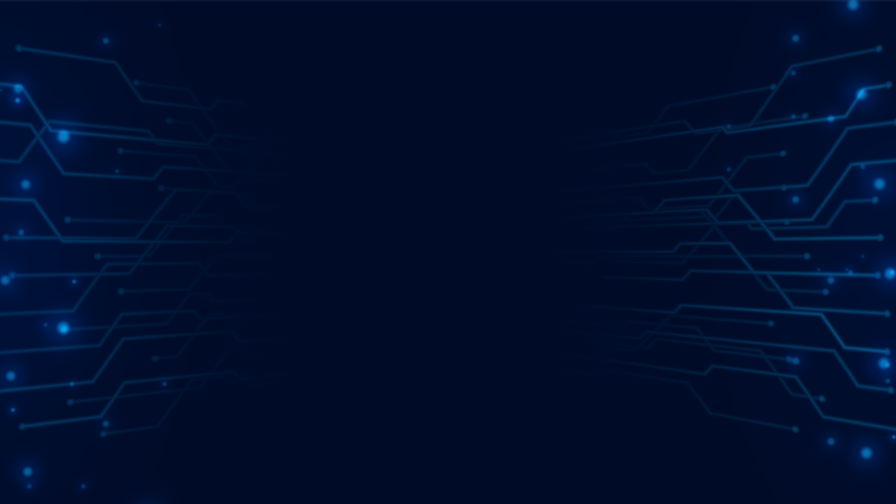
This background is drawn by a WebGL 1 fragment shader. Its source:

```glsl
precision highp float;
uniform vec2 u_resolution;

#define BASE vec3(0.0, 0.044, 0.154)
#define EDGE_TINT vec3(0.002, 0.026, 0.075)
#define TRACE vec3(0.012, 0.23, 0.28)
#define CORE vec3(0.03, 0.34, 0.38)
#define HALO vec3(0.0, 0.07, 0.18)
#define TRACE_WIDTH 0.0042
#define TRACE_COUNT 22
#define SPOT_COUNT 12
#define SPECK_COUNT 14

float hash(float n) {
  return fract(sin(n * 127.1 + 3.7) * 43758.5);
}

float segmentDistance(vec2 p, vec2 a, vec2 b) {
  vec2 ab = b - a;
  float t = clamp(dot(p - a, ab) / max(dot(ab, ab), 1e-6), 0.0, 1.0);
  return length(p - a - ab * t);
}

float disc(float dist, float radius) {
  return 1.0 - smoothstep(radius * 0.25, radius * 1.35, dist);
}

// One circuit trace with two bends; even rows are long, odd rows short.
float circuitTrace(vec2 p, float row, float side, float reach) {
  float seed = row * 7.0 + side * 311.0;
  float isShort = mod(row, 2.0);
  float level = 0.41 - 0.8 * row / float(TRACE_COUNT - 1);
  float start = mix(-0.05 + 0.1 * hash(seed), 0.12 + 0.23 * hash(seed), isShort);
  float end = reach * (0.8 + 0.25 * hash(seed + 1.0));

  // The first bend leans towards the middle, the second goes part way back.
  float height = 0.05 + 0.07 * hash(seed + 2.0);
  float rise = -sign(level + 0.5 * (hash(seed + 3.0) - 0.5)) * height;
  float run = 0.7 * height;
  float bend = start + 0.04 + 0.22 * hash(seed + 4.0);
  float bend2 = mix(bend + run, max(end, bend + run), 0.25 + 0.5 * hash(seed + 5.0));

  vec2 a = vec2(start, level);
  vec2 b = vec2(bend, level);
  vec2 c = b + vec2(run, rise);
  vec2 d = vec2(bend2, c.y);
  vec2 e = d + vec2(run, -rise) * 0.3;
  vec2 f = vec2(max(end, e.x), e.y);
  float dist = min(segmentDistance(p, a, b), segmentDistance(p, b, c));
  dist = min(dist, segmentDistance(p, c, d));
  dist = min(dist, min(segmentDistance(p, d, e), segmentDistance(p, e, f)));

  float weight = mix(0.5 + 0.5 * hash(seed + 6.0), 0.4, isShort);
  float line = weight * exp(-dist * dist / (TRACE_WIDTH * TRACE_WIDTH));
  return max(line, 0.85 * disc(length(p - a), 0.008));
}

// Position (inward distance, height) and size of a bright spot.
vec3 spotLeft(float i) {
  float zigzag = mod(i, 2.0);
  float inset = mix(0.042 + 0.042 * abs(i - 4.0),
                    0.03 + 0.025 * cos((i - 2.4) * 0.95), zigzag);
  return vec3(inset, 0.919 - 0.095 * i, 0.75 - 0.25 * cos(i * 1.571));
}

vec3 spotRight(float i) {
  float k = floor(i * 0.5);
  vec3 outer = vec3(0.048 + 0.037 * cos(k), 0.991 - 0.178 * k, 0.9);
  vec3 inner = vec3(0.164 + 0.035 * cos(k * 3.1416), 0.924 - 0.16 * k, 0.6);
  return mix(outer, inner, mod(i, 2.0));
}

vec3 glowSpot(vec2 p, vec2 center, float size) {
  float dist = length(p - center);
  float spread = 0.036 * size;
  float halo = exp(-dist * dist / (spread * spread));
  return size * (CORE * disc(dist, 0.0135 * size) + HALO * halo);
}

void main() {
  vec2 uv = gl_FragCoord.xy / u_resolution.y;
  float aspect = u_resolution.x / u_resolution.y;
  float side = step(aspect * 0.5, uv.x);
  vec2 p = vec2(min(uv.x, aspect - uv.x), uv.y);

  // Backdrop with bluer outer edges and a faint top rim
  float band = exp(-pow((p.y - 0.54) / 0.42, 2.0));
  vec3 color = BASE + EDGE_TINT * mix(1.0, 0.65, side) * band * exp(-p.x * p.x / 0.05);
  color += vec3(0.05, 0.055, 0.06) * smoothstep(0.994, 1.0, p.y);

  // Traces converge towards the middle of the canvas
  float reach = mix(0.6, 0.71, side);
  float shrink = 1.0 - mix(0.36, 0.49, side) * p.x;
  vec2 q = vec2(p.x, (p.y - 0.5) / shrink);
  float traces = 0.0;
  for (int i = 0; i < TRACE_COUNT; i++) {
    traces = max(traces, circuitTrace(q, float(i), side, reach));
  }
  float fade = 1.0 - smoothstep(0.05, reach, p.x);
  color += TRACE * traces * fade * mix(0.75, 1.0, side);

  // Bright spots
  for (int i = 0; i < SPOT_COUNT; i++) {
    vec3 spot = mix(spotLeft(float(i)), spotRight(float(i)), side);
    color += glowSpot(p, spot.xy, spot.z);
  }

  // Dim scattered specks
  for (int i = 0; i < SPECK_COUNT; i++) {
    float seed = float(i) * 5.0 + side * 173.0 + 900.0;
    vec2 center = vec2(0.4 * pow(hash(seed), 1.5), hash(seed + 1.0));
    color += glowSpot(p, center, 0.25 + 0.2 * hash(seed + 2.0));
  }

  gl_FragColor = vec4(color, 1.0);
}
```
